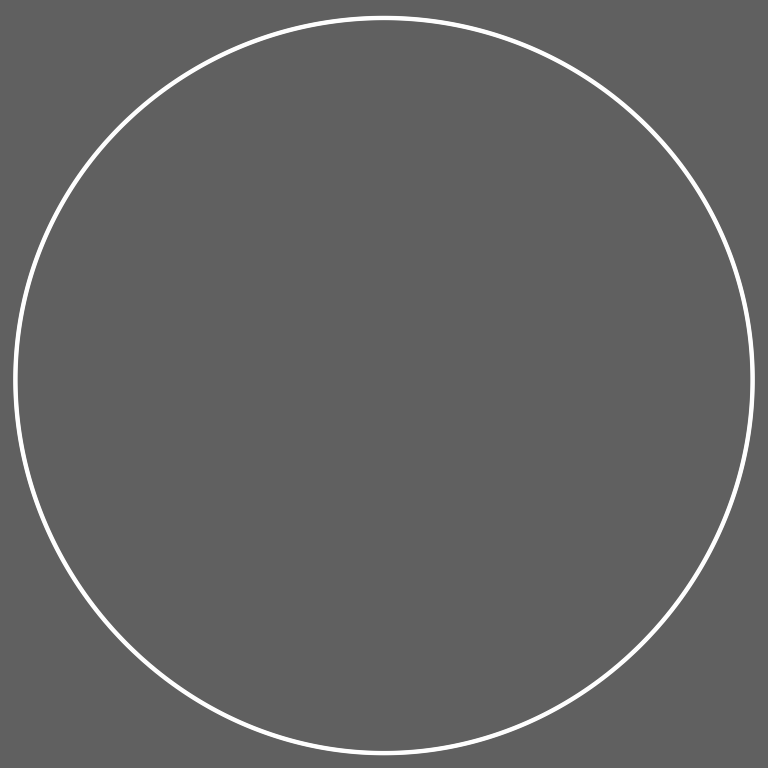
Write a WebGL 1 fragment shader that draws this background.

```glsl
precision highp float;
// A thin white ring, very slightly out of round, on a flat grey ground.
// Its radius is a circle plus three low angular harmonics; the stroke
// is the smoothed band around that radius.

uniform vec2 u_resolution;

#define GROUND_COLOR vec3(0.376)
#define RING_COLOR vec3(0.995)
#define RING_CENTER vec2(0.5, 0.5)
#define RING_RADIUS 0.4786
#define HALF_STROKE 0.0029
#define WOBBLE_TWO 0.00065
#define WOBBLE_THREE 0.002
#define WOBBLE_FOUR 0.00065

// Radius of the hand-drawn outline in a given direction
float outlineRadius(float angle) {
  return RING_RADIUS
    + WOBBLE_TWO * cos(2.0 * angle)
    + WOBBLE_THREE * sin(3.0 * angle)
    + WOBBLE_FOUR * cos(4.0 * angle);
}

void main() {
  vec2 uv = gl_FragCoord.xy / u_resolution;
  vec2 offset = uv - RING_CENTER;
  float pixel = 1.0 / min(u_resolution.x, u_resolution.y);

  // Avoid the undefined angle exactly at the centre
  float angle = atan(offset.y, offset.x + 1e-6);
  float edgeDistance = abs(length(offset) - outlineRadius(angle)) - HALF_STROKE;

  // Stroke coverage, smoothed over about one pixel
  float coverage = 1.0 - smoothstep(-0.6 * pixel, 0.6 * pixel, edgeDistance);
  gl_FragColor = vec4(mix(GROUND_COLOR, RING_COLOR, coverage), 1.0);
}
```
